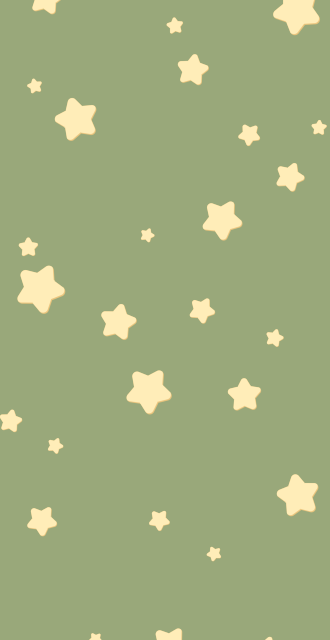
A Shadertoy shader for this pattern:

```glsl
// Plump cream stars with thin golden rims scattered over sage green.

const vec3 SAGE = vec3(0.60, 0.66, 0.48);
const vec3 CREAM = vec3(1.00, 0.93, 0.72);
const vec3 GOLD = vec3(0.92, 0.77, 0.49);

// Three random values per cell, without sine.
vec3 hash32(vec2 p) {
    vec3 q = fract(vec3(p.xyx) * vec3(0.1031, 0.1030, 0.0973));
    q += dot(q, q.yxz + 33.33);
    return fract((q.xxy + q.yzz) * q.zyx);
}

// Signed distance to a rounded five-pointed star of radius about 1.
float starDistance(vec2 p) {
    const float HALF_SECTOR = 0.628319;
    float angle = mod(atan(p.x, p.y) + HALF_SECTOR, 2.0 * HALF_SECTOR) - HALF_SECTOR;
    vec2 folded = length(p) * vec2(cos(angle), abs(sin(angle)));
    vec2 tip = vec2(0.80, 0.0);
    vec2 edge = 0.43 * vec2(cos(HALF_SECTOR), sin(HALF_SECTOR)) - tip;
    vec2 w = folded - tip;
    float d = length(w - edge * clamp(dot(w, edge) / dot(edge, edge), 0.0, 1.0));
    float side = edge.x * w.y - edge.y * w.x;
    return (side > 0.0 ? -d : d) - 0.20;
}

void mainImage(out vec4 fragColor, in vec2 fragCoord) {
    vec2 p = fragCoord / iResolution.y;

    // One star per cell; every row slides sideways by its own amount.
    vec2 cellSize = vec2(0.130, 0.163);
    vec2 grid = p / cellSize + vec2(3.0, 7.35);
    grid.x += fract(floor(grid.y) * 0.618);
    vec2 cell = floor(grid);
    vec3 rnd = hash32(cell + 17.0);

    // Evenly spread sizes, small ones more common.
    float rank = fract(dot(cell, vec2(0.7549, 0.5698)));
    float radius = mix(0.011, 0.041, pow(rank, 1.5));

    // Jitter that keeps the whole star inside its cell.
    vec2 room = cellSize - 2.1 * radius;
    vec2 local = (grid - cell - 0.5) * cellSize - (rnd.xy - 0.5) * room;
    local /= radius;

    // Random turn, then the rim shows at the lower right of the face.
    float turn = 6.28319 * rnd.z;
    mat2 spin = mat2(cos(turn), sin(turn), -sin(turn), cos(turn));
    float body = starDistance(spin * local);
    float face = max(body, starDistance(spin * (local - vec2(-0.035, 0.045))));

    float pixel = 1.0 / (iResolution.y * radius);
    vec3 color = mix(SAGE, GOLD, smoothstep(0.7, -0.7, body / pixel));
    color = mix(color, CREAM, smoothstep(0.7, -0.7, face / pixel));
    fragColor = vec4(color, 1.0);
}
```
